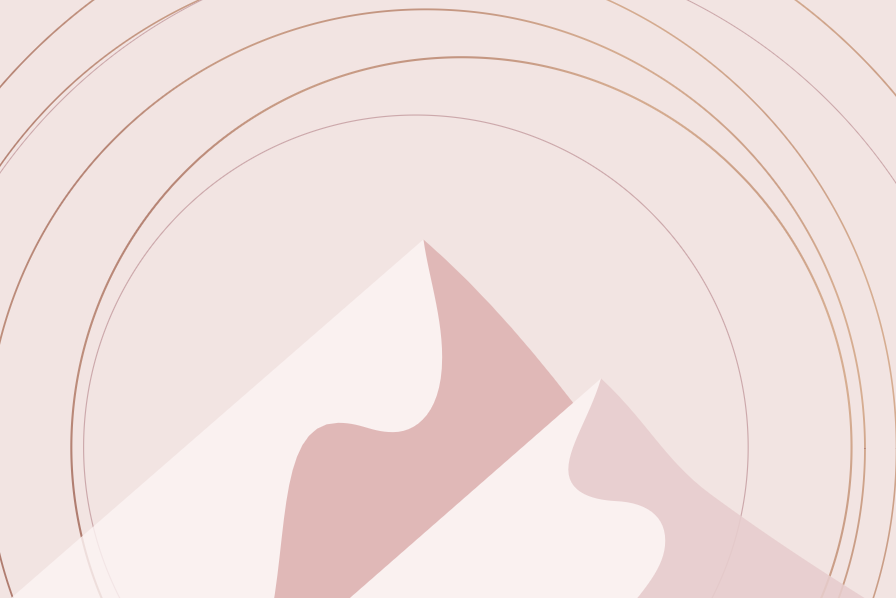
Reproduce this background procedurally as a Shadertoy shader.

```glsl
// Two snow-capped peaks in blush tones before a set of fine copper rings.
// Ridges and snow lines are chains of cubic curves, turned into signed distances
// by a crossing test; rings are thin circles with a metallic sheen by angle.

const float GRID = 512.0;          // design units per canvas height, y runs down
const float MIDDLE = 384.0;        // design x at the canvas centre
const int CURVE_STEPS = 14;
const float VEIL = 0.16;           // ring strength seen through pale slopes

const vec3 SKY = vec3(0.949, 0.894, 0.886);
const vec3 SNOW = vec3(0.980, 0.945, 0.943);
const vec3 ROSE = vec3(0.878, 0.722, 0.718);
const vec3 PALE_ROSE = vec3(0.910, 0.812, 0.814);
const vec3 COPPER_DARK = vec3(0.69, 0.49, 0.44);
const vec3 COPPER_LIGHT = vec3(0.84, 0.68, 0.57);
const vec3 MAUVE = vec3(0.80, 0.66, 0.67);

// Rings: centre x, centre y, radius, line width; the thinnest are mauve
const int RING_COUNT = 6;
const float MAUVE_WIDTH = 1.05;
const vec4 RINGS[RING_COUNT] = vec4[RING_COUNT](
    vec4(356.5, 383.0, 284.5, 1.0),
    vec4(395.5, 383.0, 334.0, 1.8),
    vec4(365.0, 384.0, 376.0, 1.6),
    vec4(346.0, 384.0, 422.0, 1.4),
    vec4(381.0, 417.0, 466.0, 0.9),
    vec4(381.0, 402.0, 502.0, 1.5));

// An edge holds (distance, sign); the sign is positive left of the curve
const vec2 NEW_EDGE = vec2(1e5, -1.0);

void addCurve(inout vec2 edge, vec2 p, vec2 a, vec2 b, vec2 c, vec2 d) {
    vec2 from = a;
    for (int i = 1; i <= CURVE_STEPS; i++) {
        float t = float(i) / float(CURVE_STEPS), s = 1.0 - t;
        vec2 to = s * s * s * a + 3.0 * s * t * (s * b + t * c) + t * t * t * d;
        vec2 run = to - from, rel = p - from;
        float along = clamp(dot(rel, run) / dot(run, run), 0.0, 1.0);
        edge.x = min(edge.x, length(rel - run * along));
        if ((from.y > p.y) != (to.y > p.y) && rel.x < rel.y / run.y * run.x)
            edge.y = -edge.y;
        from = to;
    }
}

// Smooth coverage of a signed distance that is positive inside
float cover(float dist, float px) {
    return clamp(0.5 + dist / px, 0.0, 1.0);
}

// Signed distance to a straight left slope, positive under it
float slope(vec2 p, vec2 peak, vec2 foot) {
    vec2 run = foot - peak;
    return dot(p - peak, normalize(vec2(run.y, -run.x)));
}

// Each mountain returns (whole silhouette, snow part)
vec2 tallMountain(vec2 p, float px) {
    vec2 peak = vec2(363, 205), ridge = NEW_EDGE, snow = NEW_EDGE;
    addCurve(ridge, p, peak, vec2(455, 285), vec2(530, 395), vec2(620, 525));
    addCurve(snow, p, peak, vec2(367, 235), vec2(379, 270), vec2(379, 306));
    addCurve(snow, p, vec2(379, 306), vec2(379, 352), vec2(358, 370), vec2(337, 370));
    addCurve(snow, p, vec2(337, 370), vec2(318, 370), vec2(310, 362), vec2(290, 362));
    addCurve(snow, p, vec2(290, 362), vec2(240, 362), vec2(247, 450), vec2(233, 525));
    float body = cover(slope(p, peak, vec2(10, 512)), px) * cover(ridge.x * ridge.y, px);
    return vec2(body, cover(snow.x * snow.y, px));
}

vec2 lowMountain(vec2 p, float px) {
    vec2 peak = vec2(515, 324), ridge = NEW_EDGE, snow = NEW_EDGE;
    addCurve(ridge, p, peak, vec2(555, 361), vec2(570, 395), vec2(610, 424));
    addCurve(ridge, p, vec2(610, 424), vec2(655, 457), vec2(700, 487), vec2(760, 524));
    addCurve(snow, p, peak, vec2(506, 355), vec2(487, 382), vec2(487, 402));
    addCurve(snow, p, vec2(487, 402), vec2(487, 423), vec2(510, 428), vec2(527, 429));
    addCurve(snow, p, vec2(527, 429), vec2(553, 430), vec2(570, 441), vec2(570, 463));
    addCurve(snow, p, vec2(570, 463), vec2(570, 483), vec2(556, 500), vec2(538, 522));
    float body = cover(slope(p, peak, vec2(300, 512)), px) * cover(ridge.x * ridge.y, px);
    return vec2(body, cover(snow.x * snow.y, px));
}

void mainImage(out vec4 fragColor, in vec2 fragCoord) {
    float px = GRID / iResolution.y;
    vec2 p = vec2(MIDDLE + (fragCoord.x - 0.5 * iResolution.x) * px,
                  GRID - fragCoord.y * px);

    // Mountains, back to front
    vec2 tall = tallMountain(p, px), low = lowMountain(p, px);
    vec3 color = mix(SKY, mix(ROSE, SNOW, tall.y), tall.x);
    color = mix(color, mix(PALE_ROSE, SNOW, low.y), low.x);

    // Rings are clear in the sky, faint through pale slopes, hidden by rose
    float visible = mix(1.0, VEIL * tall.y, tall.x);
    visible = mix(visible, VEIL * (1.0 - low.y), low.x);
    for (int i = 0; i < RING_COUNT; i++) {
        vec4 ring = RINGS[i];
        vec2 rel = p - ring.xy;
        float d = abs(length(rel) - ring.z), halfWidth = 0.5 * ring.w;
        float line = min(d + 0.5 * px, halfWidth) - max(d - 0.5 * px, -halfWidth);
        float angle = atan(-rel.y, rel.x);
        float sheen = 0.5 + 0.4 * cos(angle - 0.4) + 0.15 * sin(7.0 * angle);
        vec3 metal = mix(COPPER_DARK, COPPER_LIGHT, clamp(sheen, 0.0, 1.0));
        vec3 tint = ring.w < MAUVE_WIDTH ? MAUVE : metal;
        color = mix(color, tint, clamp(line / px, 0.0, 1.0) * visible);
    }
    fragColor = vec4(color, 1.0);
}
```
